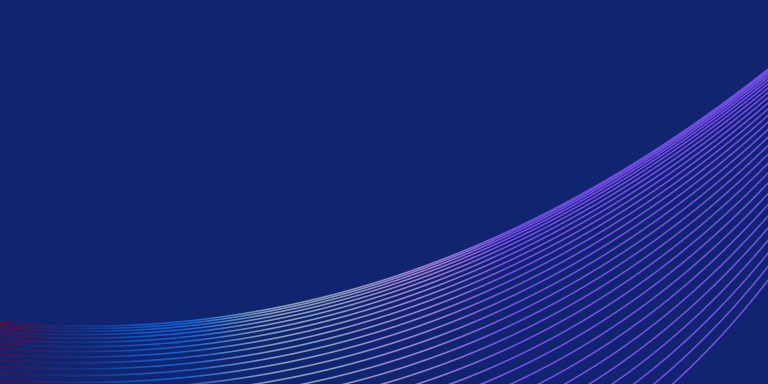
A Shadertoy shader for this background:

```glsl
// A fan of fine curved strands sweeping up to the right over flat navy.
// Each strand is a cubic upper edge minus an offset that grows with its index;
// coverage comes from the slope-corrected distance, colour from a ramp along x.

// Height of a strand at u (0..1 across); t runs from top strand 0 to bottom strand 1.
float strandHeight(float u, float t) {
    float topEdge = 0.161 + u * (-0.175 + u * (0.746 + u * 0.088));
    float u2 = u * u;
    float evenGap = mix(0.17, 0.08, u);
    float wideningGap = 0.42 + 0.55 * u2 - 0.5 * u2 * u2;
    return topEdge - t * (evenGap + t * wideningGap);
}

// Wine red, deep blue, azure, silver, lavender, then violet.
vec3 strandColor(float u) {
    vec3 color = vec3(0.34, 0.05, 0.26);
    color = mix(color, vec3(0.10, 0.19, 0.50), smoothstep(0.0, 0.10, u));
    color = mix(color, vec3(0.04, 0.40, 0.85), smoothstep(0.08, 0.22, u));
    color = mix(color, vec3(0.58, 0.65, 0.75), smoothstep(0.22, 0.37, u));
    color = mix(color, vec3(0.66, 0.52, 0.84), smoothstep(0.40, 0.56, u));
    return mix(color, vec3(0.49, 0.31, 0.95), smoothstep(0.54, 0.68, u));
}

void mainImage(out vec4 fragColor, in vec2 fragCoord) {
    vec2 uv = fragCoord / iResolution.xy;
    float aspect = iResolution.x / iResolution.y;
    float pixel = 1.0 / iResolution.y;
    const float strandCount = 28.0;
    const float du = 0.002;

    // Accumulate the uncovered part of the pixel over all strands.
    float uncovered = 1.0;
    for (float i = 0.0; i <= strandCount; i++) {
        float t = i / strandCount;
        float height = strandHeight(uv.x, t);
        float slope = (strandHeight(uv.x + du, t) - height) / (du * aspect);
        float dist = abs(uv.y - height) / sqrt(1.0 + slope * slope);
        uncovered *= 1.0 - clamp(0.5 + (0.0021 - dist) / pixel, 0.0, 1.0);
    }

    // Lay the strands over the navy ground.
    vec3 navy = vec3(0.063, 0.141, 0.435);
    float opacity = 0.92 * (1.0 - uncovered);
    fragColor = vec4(mix(navy, strandColor(uv.x), opacity), 1.0);
}
```
